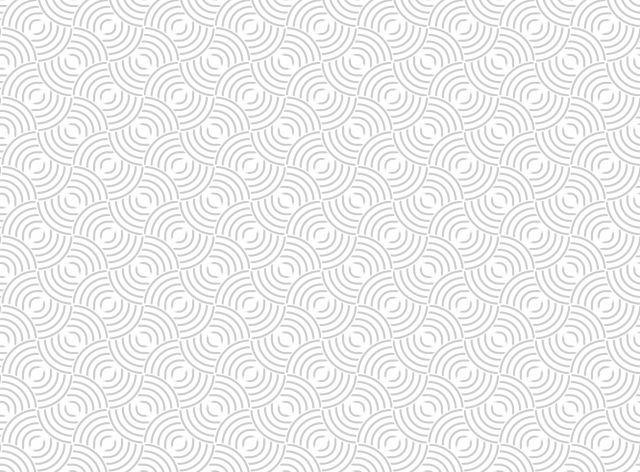
This pattern is drawn by a Shadertoy shader. Its source:

```glsl
const vec2 CELLS = vec2(18.0, 13.6);      // half repeats across and down
const vec2 SHIFT = vec2(-0.04, 0.18);
const vec3 PAPER = vec3(0.995);
const vec3 INK = vec3(0.795);

const float INNER_RADIUS = 0.2;
const float RING_STEP = 0.1925;
const float LAST_RING = 4.0;
const float HALF_LINE = 0.029;
const float CLIP_RADIUS = 1.035;          // outer ring plus a narrow gap
const float MAX_SWEEP = 0.94;             // sine of the half angle of a fan

// Coverage of a shape whose signed distance is negative inside
float coverage(float dist, float blur) {
    return 1.0 - smoothstep(-0.5 * blur, 0.5 * blur, dist);
}

// Intersection of two distances with rounded corners
float roundedCut(float a, float b, float corner) {
    vec2 d = vec2(a, b) + corner;
    return min(max(d.x, d.y), 0.0) + length(max(d, 0.0)) - corner;
}

// Distance to the nearest of the concentric strokes
float ringDistance(float radius) {
    float index = clamp(round((radius - INNER_RADIUS) / RING_STEP), 0.0, LAST_RING);
    return abs(radius - INNER_RADIUS - index * RING_STEP) - HALF_LINE;
}

// Two opposed fans of quarter arcs whose ends run on straight,
// cut by the fans overlapping them on both sides
float fanPair(vec2 p, float lean, float blur) {
    vec2 side = vec2(1.0, -lean);
    vec2 q = p * vec2(1.0, lean);
    vec2 folded = q.x + q.y < 0.0 ? -q : q;
    float radius = length(max(folded, 0.0));
    float overlap = CLIP_RADIUS - min(length(p - side), length(p + side));
    float sweep = abs(dot(p, normalize(side))) - MAX_SWEEP * length(p);
    float dist = roundedCut(ringDistance(radius), max(overlap, sweep), HALF_LINE);
    return coverage(dist, blur);
}

// Offset from the nearest point of a lattice with spacing two
vec2 latticeOffset(vec2 p, vec2 origin) {
    vec2 q = p - origin;
    return q - 2.0 * round(0.5 * q);
}

void mainImage(out vec4 fragColor, in vec2 fragCoord) {
    vec2 p = fragCoord / iResolution.xy * CELLS + SHIFT;
    float blur = 1.5 * CELLS.x / iResolution.x;

    // Interleaved lattices lean in opposite directions
    float rising = fanPair(latticeOffset(p, vec2(0.0)), 1.0, blur);
    float falling = fanPair(latticeOffset(p, vec2(1.0)), -1.0, blur);

    fragColor = vec4(mix(PAPER, INK, max(rising, falling)), 1.0);
}
```
